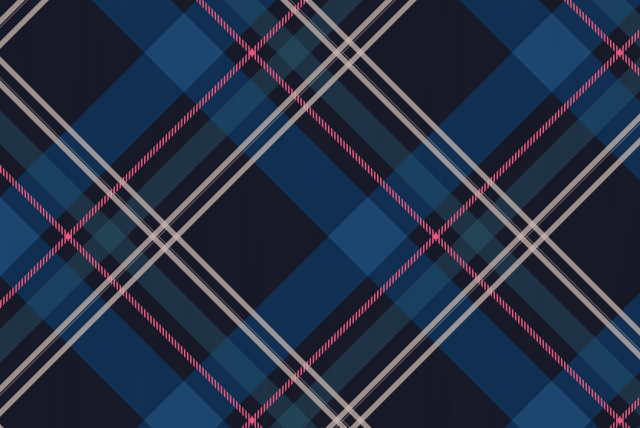
A WebGL 1 fragment shader for this pattern:

```glsl
precision highp float;
// Diagonal tartan: one sett of stripes (blue band, pink, teal, paired cream)
// runs along both diagonals, and translucent layers brighten at crossings.
// Pink threads carry a fine twill hatch; faint streaks vary the cloth.

uniform vec2 u_resolution;

#define REPEATS_DOWN 1.1636
#define BAND_CENTER vec2(0.5, 1.0205)
#define HATCHES 120.0
#define STREAK_AMOUNT 0.008
#define GROUND vec3(0.090, 0.098, 0.155)
#define NAVY vec3(0.063, 0.184, 0.320)
#define NAVY_CROSS vec3(0.110, 0.275, 0.435)
#define TEAL vec3(0.165, 0.365, 0.455)
#define PINK vec3(0.900, 0.350, 0.490)
#define CREAM vec3(0.800, 0.725, 0.690)

// Coverage of a stripe repeating once per unit, on both diagonals.
vec2 stripe(vec2 s, float center, float halfWidth, float pixel) {
    vec2 d = abs(fract(s - center + 0.5) - 0.5) - halfWidth;
    return 1.0 - smoothstep(vec2(-pixel), vec2(pixel), d);
}

// Lay one stripe colour along both diagonals with the given opacity.
vec3 layBoth(vec3 base, vec3 thread, vec2 coverage, float opacity) {
    base = mix(base, thread, coverage.x * opacity);
    return mix(base, thread, coverage.y * opacity);
}

// Integral of a half-on square wave, for a box-filtered hatch.
float hatchIntegral(float x) {
    return 0.5 * floor(x) + min(fract(x), 0.5);
}

float twillHatch(float x, float pixel) {
    float h = 0.5 * pixel;
    return (hatchIntegral(x + h) - hatchIntegral(x - h)) / pixel;
}

vec2 hashGradient(vec2 cell) {
    float angle = 6.2832 * fract(sin(dot(cell, vec2(127.1, 311.7))) * 4375.85);
    return vec2(cos(angle), sin(angle));
}

float gradientNoise(vec2 p) {
    vec2 i = floor(p), f = fract(p);
    vec2 w = f * f * f * (f * (f * 6.0 - 15.0) + 10.0);
    float a = dot(hashGradient(i), f);
    float b = dot(hashGradient(i + vec2(1.0, 0.0)), f - vec2(1.0, 0.0));
    float c = dot(hashGradient(i + vec2(0.0, 1.0)), f - vec2(0.0, 1.0));
    float d = dot(hashGradient(i + 1.0), f - 1.0);
    return mix(mix(a, b, w.x), mix(c, d, w.x), w.y);
}

void main() {
    float pixel = REPEATS_DOWN / u_resolution.y;
    vec2 p = gl_FragCoord.xy * pixel - BAND_CENTER;
    vec2 s = vec2(p.x - p.y, p.x + p.y);

    // Wide bands and teal stripes
    vec2 navy = stripe(s, 0.0, 0.108, pixel);
    vec3 color = mix(GROUND, NAVY, max(navy.x, navy.y));
    color = mix(color, NAVY_CROSS, navy.x * navy.y);
    color = layBoth(color, TEAL, stripe(s, 0.298, 0.046, pixel), 0.38);

    // Hatched pink, solid where two lines cross
    vec2 pink = stripe(s, 0.185, 0.0108, pixel);
    float hatch = twillHatch(p.x * HATCHES, pixel * HATCHES);
    float solid = max(hatch, pink.x * pink.y);
    color = mix(color, PINK, max(pink.x, pink.y) * solid);

    // Cream pair with a hairline beside the first
    vec2 cream = stripe(s, 0.415, 0.0103, pixel) + stripe(s, 0.480, 0.0103, pixel);
    color = layBoth(color, CREAM, cream, 0.74);
    color = layBoth(color, CREAM, stripe(s, 0.432, 0.0015, pixel), 0.55);

    // Faint vertical streaks
    color += STREAK_AMOUNT * gradientNoise(p * vec2(38.0, 2.5));

    gl_FragColor = vec4(clamp(color, 0.0, 1.0), 1.0);
}
```
